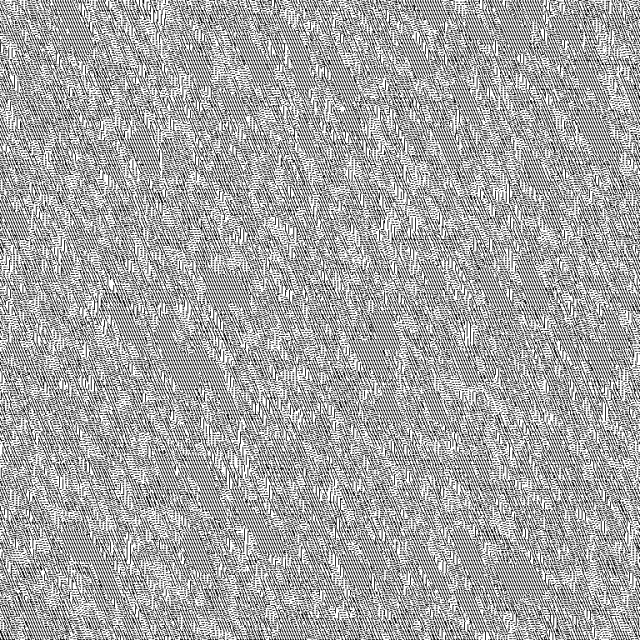
Write a Shadertoy shader that draws this pattern.

```glsl
// Fine black-and-white weave of leaning stripes, short stacked dashes and upright slits.

const float CELLS = 768.0;        // weave cells across the canvas height
const float LEAN = 0.4;           // sideways drift per cell of height
const vec3 PAPER = vec3(1.0);
const vec3 INK = vec3(0.01);

float hash(vec2 p, float seed) {
    vec3 q = fract(vec3(p.xyx + seed) * vec3(0.1031, 0.1030, 0.0973));
    q += dot(q, q.yzx + 33.33);
    return fract((q.x + q.y) * q.z);
}

// Identity of the nearest jittered seed point.
vec2 nearestGrain(vec2 p, float seed) {
    vec2 base = floor(p), nearest = base;
    float best = 1e3;
    for (int j = -1; j <= 1; j++) {
        for (int i = -1; i <= 1; i++) {
            vec2 id = base + vec2(i, j);
            vec2 offset = id + vec2(hash(id, seed), hash(id, seed + 7.0)) - p;
            float d = dot(offset, offset);
            if (d < best) {
                best = d;
                nearest = id;
            }
        }
    }
    return nearest;
}

// 1 inside the first "width" units of every period.
float band(float x, float period, float width) {
    return 1.0 - step(width, mod(x + 0.01, period));
}

float leaningStripes(float u, float phase) {
    return band(u + phase, 3.0, 1.2);
}

float stackedDashes(float u, float y, float phase, float pitch) {
    float row = y + floor((u + phase) / 8.0);
    return band(row, pitch, 1.0) * band(floor(u) + phase, 4.0, 3.0);
}

// Ink of one weave cell: every elongated grain picks a motif and a phase.
float cellInk(vec2 cell) {
    float u = cell.x + LEAN * cell.y;
    vec2 sheared = vec2(u, cell.y);

    // Broad patches of unbroken stripes
    vec2 patchId = nearestGrain(sheared / vec2(22.0, 44.0), 3.0);
    if (hash(patchId, 19.0) > 0.9) return leaningStripes(u, 0.0);

    // Small grains
    vec2 grain = nearestGrain(sheared / vec2(6.0, 13.0), 11.0);
    float motif = hash(grain, 29.0);
    float phase = floor(hash(grain, 41.0) * 12.0);
    float pitch = 2.0 + step(0.6, hash(grain, 53.0));

    if (motif < 0.44) return leaningStripes(u, phase);
    if (motif < 0.88) return stackedDashes(u, cell.y, phase, pitch);
    if (motif < 0.94) return band(cell.y, 2.0, 1.0) * band(cell.x + phase, 4.0, 2.0);
    return band(cell.x + phase, 4.0, 1.0);
}

// Area average of the cells under one pixel.
float coveredInk(vec2 centre, float footprint) {
    vec2 low = centre - 0.5 * footprint;
    vec2 high = centre + 0.5 * footprint;
    vec2 first = floor(low);
    float ink = 0.0, total = 0.0;
    for (int j = 0; j < 4; j++) {
        for (int i = 0; i < 4; i++) {
            vec2 cell = first + vec2(i, j);
            vec2 overlap = max(min(high, cell + 1.0) - max(low, cell), 0.0);
            float weight = overlap.x * overlap.y;
            if (weight > 0.0001) {
                ink += weight * cellInk(cell);
                total += weight;
            }
        }
    }
    return ink / total;
}

void mainImage(out vec4 fragColor, in vec2 fragCoord) {
    float footprint = CELLS / iResolution.y;
    float ink = coveredInk(fragCoord * footprint, footprint);
    fragColor = vec4(mix(PAPER, INK, ink), 1.0);
}
```
